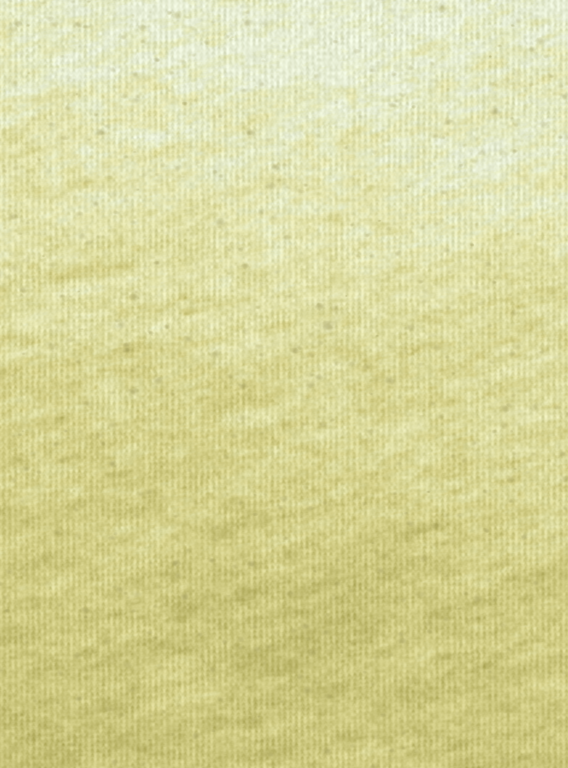
A Shadertoy shader for this texture:

```glsl
#define WALES 131.0          // knit columns per canvas height
#define COURSES 158.0        // stitch rows per canvas height
#define KNIT_CONTRAST 0.038
#define YARN_CONTRAST 0.085
#define STREAK_TILT 0.19     // radians
#define STREAK_CONTRAST 0.50
#define FIBRE_CONTRAST 0.50
#define SPECK_STRENGTH 0.46
#define SPECK_COLOUR vec3(0.60, 0.58, 0.34)

const vec3 DYE[6] = vec3[6](
    vec3(0.78, 0.76, 0.47), vec3(0.83, 0.81, 0.53), vec3(0.86, 0.855, 0.61),
    vec3(0.89, 0.89, 0.68), vec3(0.89, 0.91, 0.75), vec3(0.905, 0.93, 0.83));

float hash(vec2 p) {
    return fract(sin(dot(p, vec2(127.1, 311.7))) * 43758.5453);
}

float noise(vec2 p) {
    vec2 cell = floor(p), f = fract(p);
    f = f * f * (3.0 - 2.0 * f);
    return mix(mix(hash(cell), hash(cell + vec2(1, 0)), f.x),
               mix(hash(cell + vec2(0, 1)), hash(cell + vec2(1, 1)), f.x), f.y);
}

float fbm(vec2 p) {
    float sum = 0.0, amplitude = 0.5;
    for (int i = 0; i < 4; i++) {
        sum += amplitude * (noise(p) - 0.5);
        p = p * 2.03 + 17.3;
        amplitude *= 0.6;
    }
    return sum;
}

// Piecewise blend through the dye colours, t in 0..1
vec3 dyeRamp(float t) {
    float s = clamp(t, 0.0, 1.0) * 5.0;
    int i = min(int(s), 4);
    return mix(DYE[i], DYE[i + 1], s - float(i));
}

// Soft irregular flecks, at most one per jittered cell
float specks(vec2 p, float density, float chance, float radius) {
    vec2 q = p * density, cell = floor(q);
    float cover = 0.0;
    for (int y = -1; y <= 1; y++)
    for (int x = -1; x <= 1; x++) {
        vec2 id = cell + vec2(x, y);
        vec2 centre = id + vec2(hash(id + 3.1), hash(id + 8.7));
        float size = radius * density * mix(0.6, 1.3, hash(id + 21.4));
        float present = step(hash(id + 40.9), chance);
        float spread = length((q - centre) * vec2(0.85, 1.1));
        spread *= 0.7 + 0.6 * noise(p * 260.0);
        float spot = 1.0 - smoothstep(0.1 * size, 1.5 * size, spread);
        cover = max(cover, present * spot * mix(0.25, 1.0, hash(id + 60.2)));
    }
    return cover;
}

// Nearly straight columns of V-shaped stitches, about -1..1
float knit(vec2 p) {
    p.x += 0.004 * (noise(p * vec2(4.0, 3.0)) - 0.5);
    p.x += 0.0012 * (noise(p * vec2(60.0, 110.0)) - 0.5);
    p.y += 0.012 * noise(p * vec2(14.0, 9.0));
    float across = p.x * WALES;
    float slant = 1.1 * abs(fract(across) - 0.5);
    float wale = cos(6.2832 * across);
    float stitch = cos(6.2832 * (p.y * COURSES + slant));
    return 0.8 * wale + 0.32 * stitch * (0.7 - 0.3 * wale);
}

void mainImage(out vec4 fragColor, in vec2 fragCoord) {
    vec2 p = fragCoord / iResolution.y;
    float aspect = iResolution.x / iResolution.y;

    // Light falling from the upper right
    float side = p.x / aspect - 0.5;
    float tone = 0.02 + 0.44 * p.y + 0.53 * p.y * p.y + side * (0.02 + 0.14 * p.y);
    tone -= 0.25 * side * side * p.y;

    // Long slub streaks, short fibres and small clumps
    float c = cos(STREAK_TILT), s = sin(STREAK_TILT);
    vec2 along = mat2(c, -s, s, c) * p;
    float contrast = mix(0.8, 1.15, p.y);
    tone += STREAK_CONTRAST * contrast * fbm(along * vec2(8.0, 44.0));
    tone += FIBRE_CONTRAST * contrast * fbm(along * vec2(42.0, 95.0) + 51.0);
    float clump = smoothstep(0.62, 0.95, noise(along * vec2(60.0, 95.0) + 31.0));
    tone -= 0.13 * contrast * clump;
    tone += 0.16 * fbm(p * vec2(3.0, 5.0) + 9.0);

    vec3 colour = dyeRamp(tone + 0.01);
    colour += min(tone, 0.0) * vec3(0.24, 0.25, 0.28);

    // Knit relief and uneven yarn
    float relief = KNIT_CONTRAST * mix(0.5, 1.4, noise(p * vec2(45.0, 60.0)));
    float yarn = noise(p * vec2(290.0, 230.0) + 5.0) - 0.5;
    colour += (relief * knit(p) + YARN_CONTRAST * yarn) * vec3(0.9, 0.9, 1.15);

    // Faint dark neps and a few larger ones
    float nep = max(specks(p, 30.0, 0.26, 0.0038),
                    0.7 * specks(p + 4.3, 55.0, 0.20, 0.0028));
    nep = max(nep, specks(p + 7.9, 9.0, 0.08, 0.0058));
    colour = mix(colour, SPECK_COLOUR, SPECK_STRENGTH * nep);

    fragColor = vec4(clamp(colour, 0.0, 1.0), 1.0);
}
```
